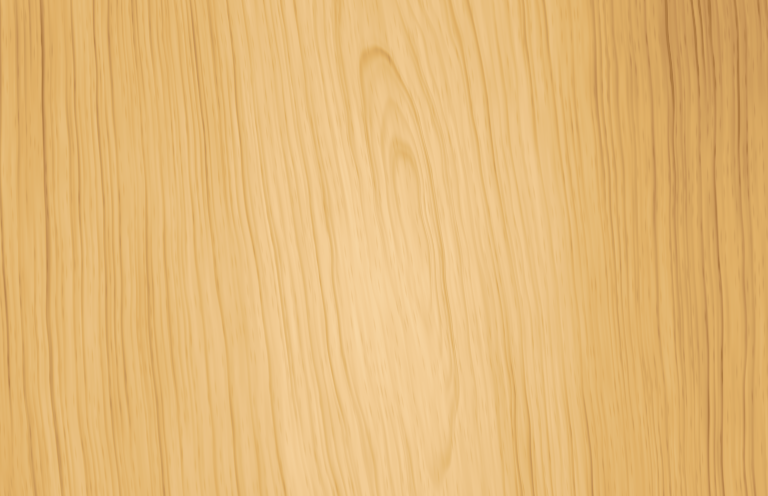
Write a Shadertoy shader that draws this texture.

```glsl
// Pale honey-coloured wood board with leaning grain and a tall arched heart.
// A warped ring coordinate feeds one-dimensional cellular growth lines;
// stretched cells add pores, and a soft central glow sets the base tone.

const vec2 HEART = vec2(0.845, 0.49);

float hash(vec2 p) {
    vec3 q = fract(vec3(p.xyx) * 0.1031);
    q += dot(q, q.yzx + 33.33);
    return fract((q.x + q.y) * q.z);
}

float valueNoise(vec2 p) {
    vec2 cell = floor(p), f = fract(p);
    f = f * f * (3.0 - 2.0 * f);
    float low = mix(hash(cell), hash(cell + vec2(1, 0)), f.x);
    float high = mix(hash(cell + vec2(0, 1)), hash(cell + vec2(1, 1)), f.x);
    return mix(low, high, f.y);
}

// Slow bends shared by all the grain
float bend(vec2 p) {
    return 0.008 * sin(4.0 * p.y + 5.0 * p.x)
         + 0.002 * sin(11.0 * p.y - 13.0 * p.x + 1.3)
         + 0.0008 * sin(31.0 * p.y + 17.0 * p.x);
}

// Horizontal position with the lean of the fibres taken out
float straighten(vec2 p) {
    float offset = p.x - 0.75;
    float lean = 0.04 + 0.11 * exp(-5.0 * offset * offset);
    return p.x + lean * (p.y - 0.5) + bend(p);
}

// Distance from the heart: tall ellipses inside, near-vertical lines outside
float ringDistance(vec2 p, float across) {
    vec2 d = vec2(across, p.y) - HEART;
    float nearHeart = exp(-25.0 * d.x * d.x);
    float ragged = valueNoise(vec2(across * 14.0, p.y * 3.0)) - 0.5;
    ragged += 0.4 * (valueNoise(vec2(across * 38.0, p.y * 14.0)) - 0.5);
    float side = 0.03 * smoothstep(-0.08, 0.08, d.x);
    return length(vec2(d.x, 0.14 * d.y)) + side
         + ragged * mix(0.008, 0.022, nearHeart);
}

// Growth lines: one thin line per cell, trailing a faint soft band inside
float growthLines(float rings, float pitch, float thin, float seed) {
    float u = rings / pitch, cell = floor(u), dark = 0.0;
    for (int i = -1; i <= 1; i++) {
        float id = cell + float(i);
        float d = u - id - mix(0.15, 0.85, hash(vec2(id, seed)));
        float strength = mix(0.3, 1.0, hash(vec2(id, seed + 7.0)));
        float softSide = mix(0.3, 0.95, hash(vec2(id, seed + 13.0)));
        float band = smoothstep(-softSide, 0.0, d);
        float line = smoothstep(-thin * 1.5, 0.0, d);
        float fall = 1.0 - smoothstep(0.0, thin, d);
        dark = max(dark, strength * (0.4 * band * band + 0.6 * line) * fall);
    }
    return dark;
}

// Short dark pores, one thin dash per stretched cell
float pores(vec2 p) {
    float column = floor(p.x);
    p.y += 7.0 * hash(vec2(column, 5.0));
    vec2 cell = vec2(column, floor(p.y));
    float pick = hash(cell + 41.0);
    vec2 middle = vec2(mix(0.35, 0.65, hash(cell)), 0.5);
    vec2 d = (p - cell - middle) / vec2(0.35, 0.48);
    return (1.0 - smoothstep(0.1, 1.0, length(d))) * smoothstep(0.35, 1.0, pick);
}

// Tone from 0 (deep grain) to 7 (bright cream)
vec3 woodColour(float tone) {
    vec3 ramp[8] = vec3[8](
        vec3(0.69, 0.49, 0.26), vec3(0.78, 0.58, 0.34),
        vec3(0.83, 0.64, 0.37), vec3(0.88, 0.69, 0.40),
        vec3(0.90, 0.73, 0.46), vec3(0.92, 0.76, 0.52),
        vec3(0.95, 0.80, 0.58), vec3(0.97, 0.84, 0.64));
    float t = clamp(tone, 0.0, 6.999);
    int step0 = int(t);
    return mix(ramp[step0], ramp[step0 + 1], fract(t));
}

// Light pool in the middle, shade towards the right and its upper corner
float baseTone(vec2 p, float aspect) {
    vec2 q = p - vec2(0.49 * aspect, 0.45);
    float glow = exp(-dot(q * q, vec2(5.2, 1.1)));
    float shade = smoothstep(0.15, 0.8, q.x) * (0.5 + 0.7 * p.y);
    float topShade = 0.5 * smoothstep(0.5, 1.0, p.y);
    return 3.65 + 2.5 * glow - shade - topShade;
}

void mainImage(out vec4 fragColor, in vec2 fragCoord) {
    vec2 p = fragCoord / iResolution.y;
    float aspect = iResolution.x / iResolution.y;
    float across = straighten(p);
    float rings = ringDistance(p, across);

    // Bold and fine growth lines that weaken along their length
    float breaks = valueNoise(vec2(across * 20.0, p.y * 2.5));
    float fade = mix(0.4, 1.3, smoothstep(0.15, 0.8, breaks));
    float fineBreaks = valueNoise(vec2(across * 24.0 + 5.0, p.y * 3.0));
    float bold = growthLines(rings, 0.033, 0.11, 3.0) * fade;
    float fine = growthLines(rings, 0.0145, 0.22, 29.0)
               * smoothstep(0.1, 0.8, fineBreaks);

    // Broad bands, fibre streaks and pores
    float bands = valueNoise(vec2(across * 11.0, p.y * 0.9)) - 0.5;
    float fibre = valueNoise(vec2(across * 210.0, p.y * 12.0)) - 0.5;
    fibre += 0.6 * (valueNoise(vec2(across * 70.0, p.y * 3.0)) - 0.5);
    float pore = pores(vec2(across * 130.0, p.y * 22.0));

    float tone = baseTone(p, aspect) - 2.3 * bold - 1.7 * fine
               + 1.1 * bands + 0.9 * fibre - 0.9 * pore;
    fragColor = vec4(woodColour(tone), 1.0);
}
```
